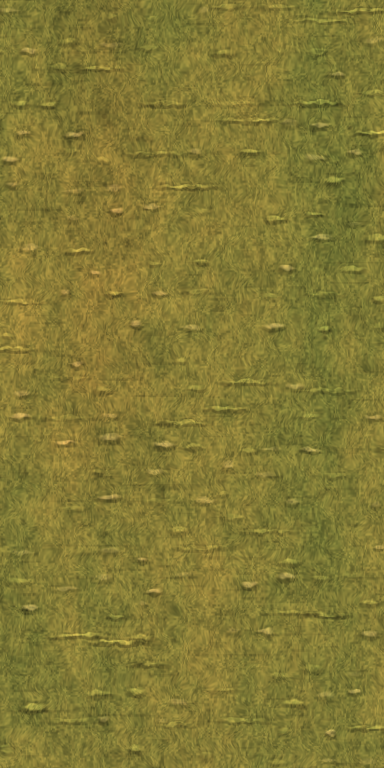
Reproduce this texture procedurally as a Shadertoy shader.

```glsl
// Smooth olive-green tree bark crossed by short horizontal pores (lenticels).
// Stretched noise makes the fibrous skin and broad colour drifts; a jittered
// grid scatters raised pores, each with a pale crest and a dark lower rim.

float hash(vec2 p) {
    vec3 q = fract(vec3(p.xyx) * 0.1031);
    q += dot(q, q.yzx + 33.33);
    return fract((q.x + q.y) * q.z);
}

float noise(vec2 p) {
    vec2 i = floor(p), f = fract(p);
    f = f * f * (3.0 - 2.0 * f);
    return mix(mix(hash(i), hash(i + vec2(1, 0)), f.x),
               mix(hash(i + vec2(0, 1)), hash(i + vec2(1, 1)), f.x), f.y);
}

float fbm(vec2 p) {
    float sum = 0.0, amp = 0.5;
    for (int i = 0; i < 4; i++) {
        sum += amp * noise(p);
        p = p * 2.03 + 17.3;
        amp *= 0.5;
    }
    return sum / 0.9375;
}

// x: brightness change, y: coverage of dry tan tissue
vec2 lenticels(vec2 p) {
    vec2 cell = vec2(0.112, 0.074);
    vec2 home = floor(p / cell);
    vec2 result = vec2(0.0);

    // Ragged outlines
    vec2 wobble = vec2(noise(p * 45.0), noise(p * vec2(60.0, 85.0) + 9.0)) - 0.5;
    float crumbs = noise(p * vec2(75.0, 120.0) + 31.0);

    for (int y = -1; y <= 1; y++)
    for (int x = -1; x <= 1; x++) {
        vec2 id = home + vec2(x, y) + 40.0;
        if (hash(id + 3.7) > 0.70) continue;
        vec2 jitter = vec2(hash(id + 11.1), hash(id + 23.5));
        vec2 centre = (id - 40.0 + 0.15 + 0.7 * jitter) * cell;

        // Most pores are short and plump, a few are long thin chains
        float pick = hash(id + 57.9);
        float chain = step(0.84, hash(id + 71.3));
        vec2 size = mix(vec2(mix(0.014, 0.034, pick), mix(0.0065, 0.0095, hash(id + 5.2))),
                        vec2(mix(0.048, 0.082, pick), 0.0062), chain);

        vec2 q = (p - centre + wobble * vec2(0.012, 0.009)) / size;
        float body = smoothstep(1.15, 0.35, length(q));
        body *= mix(1.0, smoothstep(0.1, 0.6, crumbs), 0.35 + 0.4 * chain);
        float below = smoothstep(1.5, 0.7, length(q + vec2(0.0, 0.95))) * (1.0 - body);
        float above = smoothstep(1.3, 0.8, length(q - vec2(0.0, 0.7))) * (1.0 - body);

        float strength = mix(0.3, 1.0, hash(id + 91.7));
        float relief = body * (0.19 + 0.08 * q.y) - 0.13 * below - 0.035 * above;
        result.x += strength * relief;
        result.y += strength * body * step(0.45, hash(id + 33.1)) * (1.0 - chain);
    }
    return result;
}

void mainImage(out vec4 fragColor, in vec2 fragCoord) {
    vec2 p = fragCoord / iResolution.x;

    // Fibrous skin: short upright strands and finer grain
    vec2 bend = vec2(noise(p * 28.0), noise(p * 28.0 + 50.0)) * 0.018;
    float strands = noise((p + bend) * vec2(135.0, 62.0)) - 0.5;
    float grain = noise((p + bend) * vec2(240.0, 170.0) + 80.0) - 0.5;
    float mottle = fbm(p * vec2(22.0, 15.0) + 7.0) - 0.5;
    float shade = 0.5 + 0.12 * strands + 0.14 * grain + 0.13 * mottle;

    // Broad upright drifts of light and hue
    float drift = fbm(p * vec2(4.0, 1.1) + 2.6) - 0.5;
    float warmBand = exp(-pow((p.x - 0.27) / 0.15, 2.0)) * smoothstep(0.4, 1.1, p.y);
    float warmth = 0.9 * drift + 0.32 * warmBand - 0.08 + 0.5 * mottle + 0.25 * grain;
    shade += 0.10 * drift + 0.012;

    // Faint horizontal creases and rare dark specks
    float crease = noise(p * vec2(14.0, 95.0) + 12.0);
    shade -= 0.045 * smoothstep(0.72, 0.95, crease);
    shade -= 0.10 * smoothstep(0.86, 0.97, noise(p * 33.0 + 61.0)) * noise(p * 90.0);

    vec2 pore = lenticels(p);
    shade = max(shade + pore.x, 0.22);

    // Olive tint, leaning to moss or ochre, with tan pore crests
    vec3 olive = vec3(1.0, 0.935, 0.415);
    vec3 color = shade * olive;
    color *= 1.0 + warmth * vec3(0.18, -0.06, -0.05);
    color += clamp(pore.y, 0.0, 1.0) * vec3(0.045, -0.005, 0.055);
    fragColor = vec4(clamp(color, 0.0, 1.0), 1.0);
}
```
